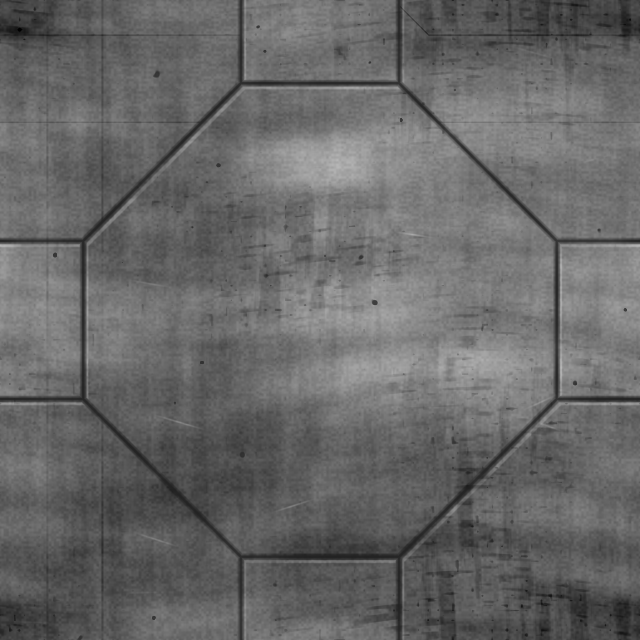
Reproduce this texture procedurally as a WebGL 1 fragment shader.

```glsl
precision highp float;
// Worn concrete or steel floor plate: one octagon per tile, with grooves running
// from its corners to the tile borders. Grooves come from distance functions,
// the stains from wrapping value noise, the scratches and chips from hashed loops.

#define BASE_TONE 0.452
#define OCT_RADIUS 0.370
#define OCT_HALF_SIDE 0.1235
#define GROOVE_WIDTH 0.0022
#define BEVEL_WIDTH 0.0050
#define LIGHT_SHIFT vec2(0.0055, -0.0070)
#define CLOUD_AMOUNT 0.36
#define SMEAR_AMOUNT 0.24
#define GRIME_AMOUNT 0.13
#define GRAIN_AMOUNT 0.075
#define SCRATCHES 14
#define CHIPS 26

uniform vec2 u_resolution;
const float TAU = 6.2832;

float hash(vec2 p) {
  return fract(sin(dot(p, vec2(127.1, 311.7))) * 43758.5453);
}

vec2 wrap(vec2 d) { return fract(d + 0.5) - 0.5; }

// Value noise with a whole number of cells per tile
float noise(vec2 uv, vec2 cells, float seed) {
  vec2 p = uv * cells;
  vec2 i = floor(p);
  vec2 f = fract(p);
  f = f * f * (3.0 - 2.0 * f);
  vec2 a = mod(i, cells) + seed;
  vec2 b = mod(i + 1.0, cells) + seed;
  return mix(mix(hash(a), hash(vec2(b.x, a.y)), f.x),
             mix(hash(vec2(a.x, b.y)), hash(b), f.x), f.y);
}

float fbm(vec2 uv, vec2 cells, float seed) {
  float sum = 0.0;
  float amp = 0.516;
  for (int i = 0; i < 5; i++) {
    sum += amp * noise(uv, cells, seed + float(i) * 7.3);
    cells *= 2.0;
    amp *= 0.5;
  }
  return sum;
}

float softLine(float d, float width) {
  float px = 1.0 / min(u_resolution.x, u_resolution.y);
  return 1.0 - smoothstep(width - px, width + px, d);
}

float glow(vec2 uv, vec2 centre, vec2 radius) {
  vec2 d = wrap(uv - centre) / radius;
  return exp(-dot(d, d));
}

float octagon(vec2 p) {
  float diagonal = (p.x + p.y - OCT_RADIUS - OCT_HALF_SIDE) * 0.7071;
  return max(max(p.x, p.y) - OCT_RADIUS, diagonal);
}

// Distance to the octagon outline and its eight spokes
float grooveDistance(vec2 uv) {
  vec2 p = abs(fract(uv) - 0.5);
  vec2 q = vec2(min(p.x, p.y), max(p.x, p.y));
  float spoke = length(vec2(q.x - OCT_HALF_SIDE, max(OCT_RADIUS - q.y, 0.0)));
  return min(abs(octagon(p)), spoke);
}

float scratches(vec2 uv) {
  float sum = 0.0;
  for (int i = 0; i < SCRATCHES; i++) {
    float s = float(i);
    vec2 d = wrap(uv - vec2(hash(vec2(s, 1.0)), hash(vec2(s, 2.0))));
    float angle = mix(-0.35, 0.55, hash(vec2(s, 3.0)));
    float halfLength = mix(0.02, 0.07, hash(vec2(s, 4.0)));
    float along = dot(d, vec2(cos(angle), sin(angle)));
    float across = abs(dot(d, vec2(-sin(angle), cos(angle))));
    float taper = max(1.0 - abs(along) / halfLength, 0.0);
    sum += taper * softLine(across, 0.0012) * hash(vec2(s, 5.0));
  }
  return sum;
}

float chips(vec2 uv) {
  float rough = (noise(uv, vec2(150.0), 61.0) - 0.5) * 0.006;
  float sum = 0.0;
  for (int i = 0; i < CHIPS; i++) {
    float s = float(i) + 40.0;
    vec2 d = wrap(uv - vec2(hash(vec2(s, 1.0)), hash(vec2(s, 2.0))));
    float size = 0.0020 + 0.0035 * pow(hash(vec2(s, 3.0)), 3.0);
    sum += 1.0 - smoothstep(size * 0.4, size * 1.2, length(d) + rough);
  }
  return min(sum, 1.0);
}

void main() {
  vec2 uv = gl_FragCoord.xy / u_resolution;
  vec2 p = abs(uv - 0.5);
  vec2 bent = uv + vec2(0.006 * sin(TAU * uv.y), 0.02 * sin(TAU * uv.x));

  // Broad light and dark areas
  float tone = BASE_TONE + 0.04 * cos(TAU * (uv.y - 0.60));
  tone += 0.11 * glow(uv, vec2(0.50, 0.745), vec2(0.13, 0.045));
  tone += 0.06 * glow(uv, vec2(0.48, 0.53), vec2(0.24, 0.07));
  tone += 0.07 * glow(uv, vec2(0.87, 0.85), vec2(0.10, 0.06));
  tone += 0.06 * glow(uv, vec2(0.13, 0.83), vec2(0.12, 0.04));
  tone -= 0.06 * glow(uv, vec2(0.0), vec2(0.16, 0.12));
  tone += CLOUD_AMOUNT * (fbm(uv, vec2(3.0, 5.0), 3.0) - 0.5);

  // Brushed smears, drips and grime
  float drips = fbm(bent, vec2(44.0, 6.0), 23.0);
  float patches = smoothstep(0.38, 0.68, fbm(uv, vec2(4.0, 5.0), 37.0));
  tone += SMEAR_AMOUNT * (fbm(bent, vec2(4.0, 22.0), 11.0) - 0.5);
  tone += 0.14 * (drips - 0.5);
  tone -= GRIME_AMOUNT * patches * smoothstep(0.48, 0.72, drips);
  tone -= 0.10 * patches * smoothstep(0.62, 0.95, noise(bent, vec2(34.0, 150.0), 47.0));
  tone -= 0.12 * smoothstep(0.84, 1.0, noise(uv, vec2(130.0), 53.0)) * (0.3 + patches);
  tone += GRAIN_AMOUNT * (noise(uv, vec2(256.0), 71.0) - 0.5);

  // Spoke panels are a little paler; corner panels carry thin joints
  float outside = smoothstep(0.0, 0.003, octagon(p));
  float corner = outside * smoothstep(0.0, 0.003, min(p.x, p.y) - OCT_HALF_SIDE);
  tone += 0.03 * (outside - corner);
  float bend = step(0.5, uv.x) * max(0.67 - uv.x, 0.0);
  float level = min(abs(uv.y - 0.945 - bend), abs(uv.y - 0.809) + 0.0006);
  float upright = min(abs(uv.x - 0.160), abs(uv.x - 0.074));
  float fade = noise(uv, vec2(6.0, 9.0), 83.0);
  tone -= 0.13 * corner * softLine(level, 0.0011) * (0.4 + fade);
  tone -= 0.10 * softLine(upright, 0.0016) * fade * (0.4 + 0.6 * outside);

  // Surface damage
  tone += 0.17 * scratches(uv);
  tone = mix(tone, 0.16, 0.8 * chips(uv));

  // Groove: soft shade, bevel, dark core and a lit lower-right edge
  float d = grooveDistance(uv);
  float wear = noise(uv, vec2(24.0), 91.0);
  float bevel = softLine(d, BEVEL_WIDTH);
  float lit = softLine(grooveDistance(uv - LIGHT_SHIFT), 0.0026) * (1.0 - bevel);
  tone -= 0.035 * exp(-d / 0.012);
  tone += lit * mix(0.07, 0.17, wear);
  tone *= 1.0 - bevel * mix(0.20, 0.36, wear);
  tone = mix(tone, 0.13, softLine(d, GROOVE_WIDTH) * mix(0.65, 0.9, wear));

  gl_FragColor = vec4(vec3(clamp(tone, 0.0, 1.0)), 1.0);
}
```
